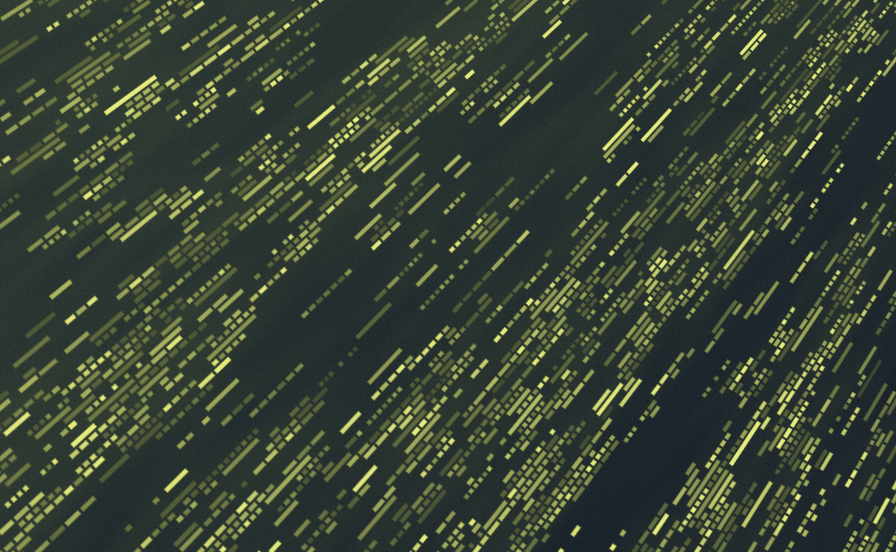
Reproduce this pattern procedurally as a Shadertoy shader.

```glsl
// Converging diagonal rows of glowing yellow dashes and cells on a dark teal ground.

// Layout, in canvas heights
const vec2  VANISHING_POINT = vec2(3.2, 3.0);
const float VIEW_SCALE   = 3.5;     // distance at which row sizes are true
const float ROW_PITCH    = 0.0115;
const float HALF_WIDTH   = 0.0039;  // half thickness of a dash
const float HALF_GAP     = 0.0021;  // half space between cells of a row
const float CORNER       = 0.0012;
const float SOFTNESS     = 0.0023;
const float LONG_SHARE   = 0.30;    // share of segments that are one long dash
const float CELL_SHARE   = 0.82;    // share of lit cells in a lit segment
const float MEAN_DENSITY = 0.47;
const float GRAIN        = 0.022;

// Empty lanes between the swarms: position across the rows, width, strength
const vec3 LANES[3] = vec3[3](
    vec3(2.36, 0.060, 0.32), vec3(2.70, 0.045, 0.34), vec3(3.31, 0.065, 0.50));
// Crowded bands: same layout
const vec3 BANDS[2] = vec3[2](vec3(2.55, 0.070, 0.16), vec3(3.11, 0.090, 0.24));

const vec3 GROUND_NAVY = vec3(0.095, 0.130, 0.168);
const vec3 GROUND_TEAL = vec3(0.160, 0.205, 0.195);
const vec3 HAZE        = vec3(0.050, 0.052, 0.008);
const vec3 DIM_OLIVE   = vec3(0.300, 0.340, 0.210);
const vec3 MID_YELLOW  = vec3(0.600, 0.640, 0.350);
const vec3 HOT_YELLOW  = vec3(0.900, 0.920, 0.500);

float hash(vec2 p) {
    vec3 q = fract(vec3(p.xyx) * 0.1031);
    q += dot(q, q.yzx + 33.33);
    return fract((q.x + q.y) * q.z);
}

vec2 gradient(vec2 cell) {
    float a = 6.2832 * hash(cell + 17.0);
    return vec2(cos(a), sin(a));
}

float gradientNoise(vec2 p) {
    vec2 i = floor(p), f = fract(p), e = vec2(0.0, 1.0);
    vec2 u = f * f * f * (f * (f * 6.0 - 15.0) + 10.0);
    float low  = mix(dot(gradient(i), f), dot(gradient(i + e.yx), f - e.yx), u.x);
    float high = mix(dot(gradient(i + e), f - e), dot(gradient(i + 1.0), f - 1.0), u.x);
    return mix(low, high, u.y);
}

float bump(float y, vec3 lane) {
    float d = (y - lane.x) / lane.y;
    return lane.z * exp(-d * d);
}

// Share of lit segments, stretched along the rows
float density(vec2 p) {
    float d = MEAN_DENSITY
            + 0.55 * gradientNoise(p * vec2(1.7, 7.0))
            + 0.60 * gradientNoise(p * vec2(4.5, 24.0) + 40.0);
    for (int i = 0; i < 3; i++) d -= bump(p.y, LANES[i]);
    for (int i = 0; i < 2; i++) d += bump(p.y, BANDS[i]);
    return clamp(d, 0.03, 0.92);
}

float roundedBox(vec2 p, vec2 halfSize) {
    vec2 q = abs(p) - halfSize + CORNER;
    return length(max(q, 0.0)) + min(max(q.x, q.y), 0.0) - CORNER;
}

// Light of the dash or cell under p
float dashLight(vec2 p, float soft) {
    float row = floor(p.y / ROW_PITCH);
    float across = (fract(p.y / ROW_PITCH) - 0.5) * ROW_PITCH;

    // Cut the row into segments, and each segment into equal cells
    float segmentLength = mix(0.055, 0.130, hash(vec2(row, 3.0)));
    float shift = hash(vec2(row, 9.0));
    float x = p.x / segmentLength + shift;
    vec2 segment = vec2(floor(x), row);
    float cellLength = mix(0.0115, 0.030, pow(hash(segment + 51.3), 1.6));
    float count = hash(segment + 7.7) < LONG_SHARE
                ? 1.0 : max(2.0, floor(segmentLength / cellLength));
    float c = fract(x) * count;
    vec2 cell = vec2(segment.x * 16.0 + floor(c), row);
    float along = (fract(c) - 0.5) * segmentLength / count;

    // Choose which segments and cells are lit
    vec2 centre = vec2((segment.x + 0.5 - shift) * segmentLength, (row + 0.5) * ROW_PITCH);
    float lit = step(hash(segment + 23.1), density(centre))
              * step(hash(cell + 5.9), CELL_SHARE);
    float level = mix(0.30, 1.0, hash(segment + 71.5)) * mix(0.55, 1.15, hash(cell + 91.7));

    float halfLength = 0.5 * segmentLength / count - HALF_GAP;
    if (count < 1.5) halfLength *= mix(0.45, 1.0, hash(segment + 13.3));
    float d = roundedBox(vec2(along, across), vec2(halfLength, HALF_WIDTH));
    return lit * level * (1.0 - smoothstep(-soft, soft, d));
}

void mainImage(out vec4 fragColor, in vec2 fragCoord) {
    vec2 uv = fragCoord / iResolution.y;
    vec2 screen = fragCoord / iResolution.xy;

    // Log-polar view: x runs along the rows, y across them
    vec2 v = VANISHING_POINT - uv;
    float r = length(v);
    vec2 p = VIEW_SCALE * vec2(log(r), atan(v.y, v.x));
    float pixel = VIEW_SCALE / (r * iResolution.y);

    // Ground with a faint haze around the swarms
    float teal = smoothstep(-0.35, 1.0, screen.y * 0.6 + 0.45 - screen.x * 0.75);
    vec3 color = mix(GROUND_NAVY, GROUND_TEAL, teal) + HAZE * density(p);

    // Dashes, from olive through to hot yellow
    float light = dashLight(p, max(SOFTNESS, 0.7 * pixel));
    color = mix(color, DIM_OLIVE, smoothstep(0.0, 0.30, light));
    color = mix(color, MID_YELLOW, smoothstep(0.25, 0.65, light));
    color = mix(color, HOT_YELLOW, smoothstep(0.60, 0.98, light));

    color += GRAIN * gradientNoise(uv * 210.0);
    fragColor = vec4(color, 1.0);
}
```
